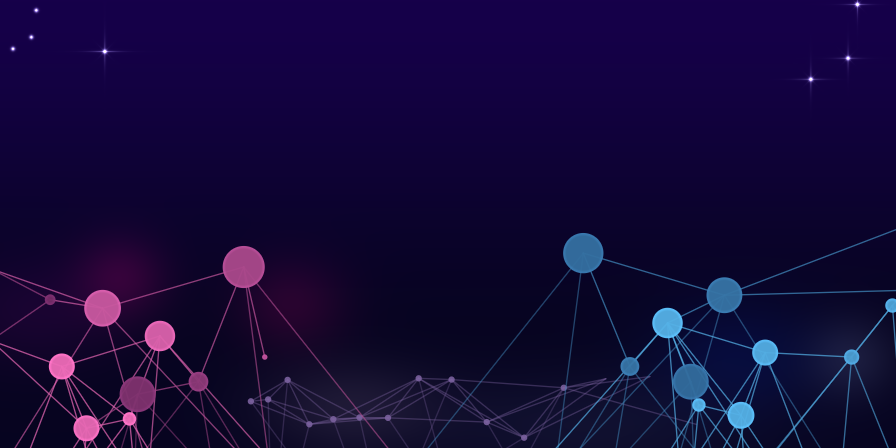
Reproduce this background procedurally as a Shadertoy shader.

```glsl
// Night-blue backdrop with two glowing networks, pink at left and blue at right.
// Discs are joined by bit-mask links and fan strands toward the bottom edge;
// a hashed violet mesh fills the middle and a few glinting stars the top.

float hash(float n) { return fract(sin(n * 12.9898) * 43758.5453); }

// Pixel size in canvas units (canvas is 2 wide, 1 high)
float pixel() { return 1.0 / iResolution.y; }

// Antialiased coverage of a shape from its signed distance
float cover(float d) { return clamp(0.5 - d / pixel(), 0.0, 1.0); }

float segment(vec2 p, vec2 a, vec2 b) {
    vec2 pa = p - a, ba = b - a;
    return length(pa - ba * clamp(dot(pa, ba) / dot(ba, ba), 0.0, 1.0));
}

float strand(vec2 p, vec2 a, vec2 b) { return cover(segment(p, a, b) - 0.0015); }

float glow(vec2 p, vec2 center, vec2 size) {
    vec2 q = (p - center) / size;
    return exp(-dot(q, q));
}

vec3 backdrop(vec2 p) {
    vec3 col = mix(vec3(0.025, 0.015, 0.125), vec3(0.085, 0.0, 0.29),
                   smoothstep(0.2, 1.05, p.y));
    col += vec3(0.16, 0.0, 0.07) * glow(p, vec2(0.27, 0.38), vec2(0.10, 0.09));
    col += vec3(0.13, 0.0, 0.05) * glow(p, vec2(0.65, 0.32), vec2(0.12, 0.10));
    col += vec3(0.07, 0.0, 0.06) * glow(p, vec2(0.08, 0.30), vec2(0.20, 0.12));
    col += vec3(0.0, 0.03, 0.11) * glow(p, vec2(1.65, 0.20), vec2(0.20, 0.13));
    // Grey haze along the bottom
    col += vec3(0.09, 0.08, 0.08) * glow(p, vec2(0.78, 0.09), vec2(0.20, 0.10));
    col += vec3(0.08, 0.09, 0.10) * glow(p, vec2(1.90, 0.20), vec2(0.10, 0.09));
    col += vec3(0.04, 0.05, 0.06) * glow(p, vec2(1.30, 0.05), vec2(0.35, 0.12));
    return col;
}

// Small violet mesh between the two networks
vec2 meshPoint(int i) {
    float n = float(i);
    return vec2(0.56 + 0.036 * n + 0.0025 * n * n, 0.01 + 0.18 * hash(n + 3.0));
}

vec3 drawMesh(vec3 col, vec2 p) {
    vec3 violet = vec3(0.48, 0.38, 0.62);
    for (int i = 0; i < 12; i++) {
        vec2 a = meshPoint(i);
        for (int k = 1; k < 4; k++)
            col = mix(col, violet, 0.4 * strand(p, a, meshPoint(i + k)));
        vec2 foot = vec2(a.x + 0.2 * (hash(float(i) + 40.0) - 0.5), -0.02);
        col = mix(col, violet, 0.3 * strand(p, a, foot));
        col = mix(col, violet, 0.9 * cover(length(p - a) - 0.007));
    }
    return col;
}

// Nodes hold x, y, radius, brightness; bit j of links[i] joins i with j
vec3 drawNetwork(vec3 col, vec2 p, vec4 nodes[12], int links[12],
                 vec3 dim, vec3 bright, float inward) {
    for (int i = 0; i < 12; i++) {
        vec4 a = nodes[i];
        vec3 tint = mix(dim, bright, 0.3 + 0.6 * a.w);
        for (int j = i + 1; j < 12; j++)
            if (((links[i] >> j) & 1) == 1)
                col = mix(col, tint, 0.75 * strand(p, a.xy, nodes[j].xy));
        // Fan of strands falling to the bottom edge
        if (a.z < 0.014) continue;
        for (int k = -min(i, 1); k <= 1; k++) {
            float jitter = 0.5 * (hash(float(i * 3 + k) + 7.0) - 0.5) * float(min(i, 1));
            float slope = inward * (0.13 + 0.67 * float(k) + jitter);
            vec2 foot = vec2(a.x + slope * a.y, -0.002);
            col = mix(col, tint, (0.45 + 0.3 * a.w) * strand(p, a.xy, foot));
        }
    }
    // Discs with a slightly lighter rim
    for (int i = 0; i < 12; i++) {
        vec4 n = nodes[i];
        float d = length(p - n.xy) - n.z;
        vec3 fill = mix(dim, bright, n.w);
        fill *= 1.0 + 0.12 * smoothstep(-0.008, -0.002, d);
        col = mix(col, fill, 0.95 * cover(d));
    }
    return col;
}

// Round core with thin horizontal, vertical and diagonal glints
float star(vec2 q, float size) {
    float core = exp(-dot(q, q) / 0.00002);
    vec2 s = abs(q), t = abs(vec2(q.x + q.y, q.x - q.y)) * 0.7;
    float cross4 = exp(-s.y / 0.0015 - s.x / size) + exp(-s.x / 0.0015 - s.y / size);
    float diagonal = exp(-t.x / 0.0015 - t.y * 2.5 / size) + exp(-t.y / 0.0015 - t.x * 2.5 / size);
    return core + 0.6 * cross4 + 0.3 * diagonal;
}

void mainImage(out vec4 fragColor, in vec2 fragCoord) {
    vec2 p = fragCoord / iResolution.xy * vec2(2.0, 1.0);
    vec3 col = drawMesh(backdrop(p), p);

    vec4 pinkNodes[12] = vec4[12](
        vec4(0.544, 0.404, 0.047, 0.45), vec4(0.229, 0.312, 0.041, 0.7), vec4(0.357, 0.25, 0.034, 0.85),
        vec4(0.138, 0.182, 0.029, 1.0), vec4(0.307, 0.12, 0.04, 0.1), vec4(0.443, 0.148, 0.022, 0.2),
        vec4(0.193, 0.044, 0.029, 0.95), vec4(0.289, 0.065, 0.015, 1.0), vec4(0.112, 0.331, 0.012, 0.0),
        vec4(0.591, 0.203, 0.006, 0.5), vec4(-0.02, 0.4, 0.0, 0.5), vec4(-0.02, 0.24, 0.0, 0.5));
    int pinkLinks[12] = int[12](0x222, 0x500, 0x0a8, 0x8c0, 0x0e0, 0, 0x880, 0, 0xc00, 0, 0, 0);
    col = drawNetwork(col, p, pinkNodes, pinkLinks, vec3(0.45, 0.17, 0.40), vec3(0.93, 0.42, 0.72), 1.0);

    vec4 blueNodes[12] = vec4[12](
        vec4(1.302, 0.435, 0.045, 0.15), vec4(1.617, 0.341, 0.04, 0.2), vec4(1.49, 0.279, 0.034, 0.95),
        vec4(1.708, 0.213, 0.029, 0.9), vec4(1.542, 0.148, 0.04, 0.1), vec4(1.406, 0.182, 0.021, 0.2),
        vec4(1.654, 0.073, 0.03, 0.95), vec4(1.56, 0.096, 0.015, 0.9), vec4(1.901, 0.203, 0.017, 0.7),
        vec4(1.992, 0.318, 0.016, 0.8), vec4(2.02, 0.495, 0.0, 0.3), vec4(2.02, 0.352, 0.0, 0.3));
    int blueLinks[12] = int[12](0x022, 0xc04, 0x0f8, 0x140, 0x080, 0, 0x080, 0, 0x200, 0x800, 0, 0);
    col = drawNetwork(col, p, blueNodes, blueLinks, vec3(0.18, 0.39, 0.58), vec3(0.34, 0.71, 0.92), -1.0);

    // Stars: x, y, glint length
    vec3 stars[7] = vec3[7](vec3(0.081, 0.977, 0.002), vec3(0.07, 0.917, 0.002), vec3(0.029, 0.891, 0.002),
        vec3(0.234, 0.885, 0.02), vec3(1.914, 0.99, 0.015), vec3(1.893, 0.87, 0.016), vec3(1.81, 0.823, 0.018));
    for (int i = 0; i < 7; i++)
        col += vec3(0.75, 0.72, 0.9) * star(p - stars[i].xy, stars[i].z);

    fragColor = vec4(min(col, 1.0), 1.0);
}
```
